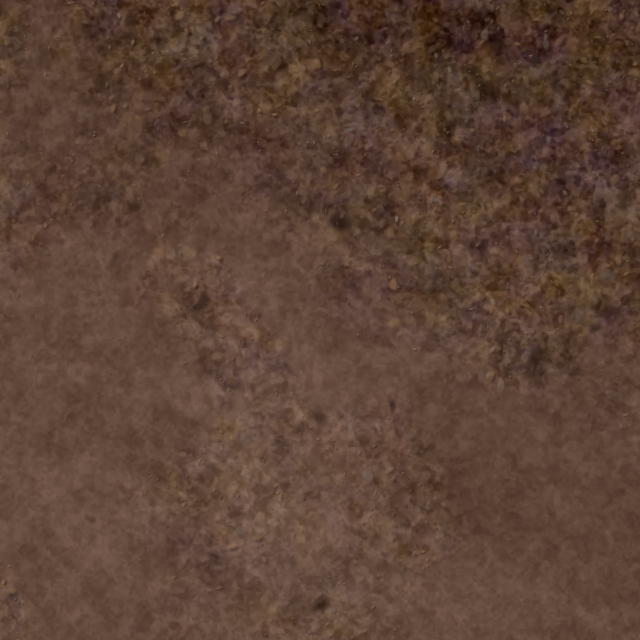
Write a WebGL 1 fragment shader that draws this texture.

```glsl
precision highp float;
uniform vec2 u_resolution;

const vec3 SOIL_DARK = vec3(0.22, 0.13, 0.09);
const vec3 SOIL_LIGHT = vec3(0.48, 0.375, 0.315);
const vec3 PEBBLE_TAN = vec3(0.53, 0.41, 0.29);
const vec3 PEBBLE_GREY = vec3(0.47, 0.44, 0.42);
const vec3 PIT_COLOR = vec3(0.13, 0.075, 0.05);

vec2 hash2(vec2 cell) {
  vec2 k = vec2(dot(cell, vec2(127.1, 311.7)), dot(cell, vec2(269.5, 183.3)));
  return fract(sin(k) * 43758.5);
}

mat2 rotation(float angle) {
  float c = cos(angle), s = sin(angle);
  return mat2(c, -s, s, c);
}

// Smooth cellular noise, centred on zero
float cellNoise(vec2 p) {
  vec2 base = floor(p);
  float sum = 0.0, total = 0.0;
  for (int y = -1; y <= 1; y++) {
    for (int x = -1; x <= 1; x++) {
      vec2 cell = base + vec2(float(x), float(y));
      vec2 d = cell + hash2(cell) - p;
      float weight = exp(-6.0 * dot(d, d));
      sum += weight * hash2(cell + 57.0).x;
      total += weight;
    }
  }
  return sum / total - 0.5;
}

// Scattered soft ellipses: x = coverage, y = random tint
vec2 specks(vec2 p, float density, float softness) {
  vec2 base = floor(p);
  vec2 result = vec2(0.0);
  for (int y = -1; y <= 1; y++) {
    for (int x = -1; x <= 1; x++) {
      vec2 cell = base + vec2(float(x), float(y));
      vec2 pick = hash2(cell + 19.0);
      vec2 shape = hash2(cell + 83.0);
      vec2 d = rotation(shape.x * 6.28) * (p - cell - hash2(cell));
      d.y *= 1.0 + 0.9 * shape.y;
      float radius = mix(0.18, 0.46, pick.y * pick.y);
      float cover = 1.0 - smoothstep(radius * (1.0 - softness), radius * (1.0 + softness), length(d));
      cover *= smoothstep(0.0, 0.08, density - pick.x) * mix(0.4, 1.0, shape.y);
      if (cover > result.x) result = vec2(cover, shape.x);
    }
  }
  return result;
}

vec3 addPebbles(vec3 color, vec2 uv, float scale, float density, float strength) {
  vec2 p = uv * scale;
  vec2 shadow = specks(p + vec2(-0.18, 0.2), density, 0.6);
  vec2 pebble = specks(p, density, 0.45);
  vec3 tint = mix(PEBBLE_TAN, PEBBLE_GREY, smoothstep(0.45, 0.9, pebble.y));
  tint *= 0.8 + 0.35 * fract(pebble.y * 7.3) + 0.3 * cellNoise(p * 3.0);
  color = mix(color, PIT_COLOR, shadow.x * strength * 0.6);
  return mix(color, tint, pebble.x * strength);
}

void main() {
  vec2 uv = gl_FragCoord.xy / u_resolution;

  // Dust drifts: smooth at the lower left, rough towards the upper right
  float cloud = 0.6 * cellNoise(uv * 4.0 + 3.0) + 0.4 * cellNoise(uv * 10.0);
  float streak = cellNoise(rotation(0.45) * uv * vec2(7.0, 7.0) * 0.5 + 11.0)
               + cellNoise((rotation(-0.45) * uv) * vec2(6.0, 24.0));
  float slope = uv.y + 0.4 * uv.x - 0.95;
  float rough = smoothstep(-0.38, 0.22, slope + 0.6 * cloud);
  float cluster = smoothstep(0.08, 0.3, cellNoise(uv * 6.0 + 7.0));
  float coarse = clamp(rough + 0.5 * cluster, 0.0, 1.0);

  // Soil tone from drifts and several sizes of grain
  vec2 warped = uv + 0.006 * vec2(cellNoise(uv * 40.0), cellNoise(uv * 40.0 + 31.0));
  float grain = 0.4 * cellNoise(warped * 42.0) + 0.45 * cellNoise(warped * 90.0)
              + 0.4 * cellNoise(warped * 180.0);
  float tone = mix(0.66, 0.33, rough) - 0.16 * smoothstep(0.1, 0.45, slope);
  tone += 0.25 * cloud + 0.14 * streak + grain * mix(0.45, 1.1, coarse);
  vec3 color = mix(SOIL_DARK, SOIL_LIGHT, clamp(tone, -0.35, 1.15));

  // Ochre, rust and violet casts
  float ochre = cellNoise(uv * 26.0 + 40.0) + 0.6 * cellNoise(uv * 75.0);
  float violet = cellNoise(uv * 17.0 + 80.0);
  color += coarse * (ochre * vec3(0.04, 0.025, -0.035) + violet * vec3(0.015, -0.01, 0.035));

  // Pits, then pebbles and bright grit
  float pits = specks(warped * 24.0 + 5.0, 0.04 + 0.16 * coarse, 0.8).x;
  color = mix(color, PIT_COLOR, pits * 0.65);
  color = addPebbles(color, warped + 0.37, 46.0, 0.02 + 0.16 * coarse, 0.6);
  color = addPebbles(color, warped + 0.71, 95.0, 0.05 + 0.18 * coarse, 0.5);

  gl_FragColor = vec4(clamp(color, 0.0, 1.0), 1.0);
}
```
